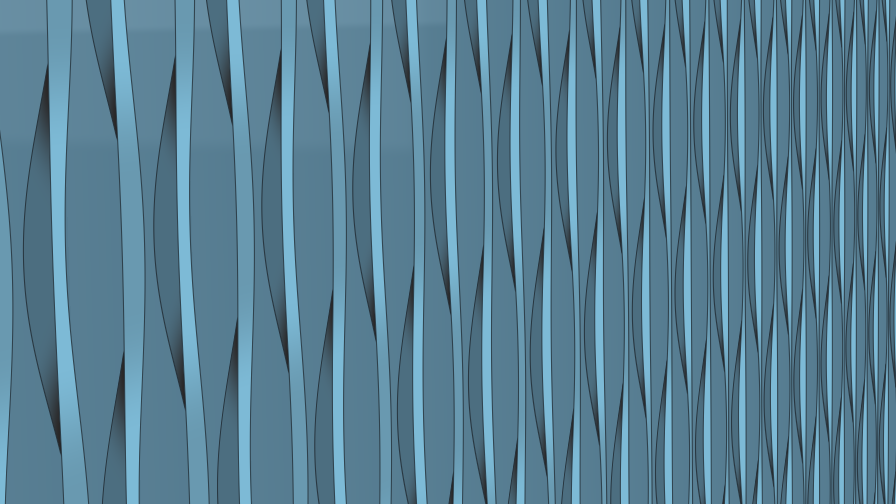
A WebGL 2 fragment shader for this pattern:

```glsl
#version 300 es
precision highp float;
// Wall of twisting blue fins receding to the right, with thin ink outlines.

uniform vec2 u_resolution;
out vec4 outColor;

const float PI = 3.14159265;
const vec3 PANEL  = vec3(0.34, 0.49, 0.57);
const vec3 SHADED = vec3(0.30, 0.43, 0.50);
const vec3 POCKET = vec3(0.16, 0.15, 0.15);
const vec3 EDGE   = vec3(0.41, 0.60, 0.69);
const vec3 BRIGHT = vec3(0.49, 0.73, 0.84);
const vec3 INK    = vec3(0.12, 0.16, 0.19);

// Perspective: fin index = DEPTH / (VANISH_X - x) - NEAR
const float VANISH_X = 2.803;
const float DEPTH = 52.6;
const float NEAR = 19.6;
const float HORIZON = -0.049;
const float BULGE_AT = 10.94;
const float HALF_WAVE = 11.8;

// Soft coverage of the side where d is positive
float cover(float d, float px) {
    return clamp(0.5 + d / px, 0.0, 1.0);
}

// Thin outline centred on d = 0
float outline(float d, float halfWidth, float px) {
    return cover(halfWidth - abs(d), px);
}

// Broad faint reflections on the upper left panels
float reflection(vec2 p) {
    float upper = smoothstep(0.30, 0.26, p.y - 0.02 * p.x) * smoothstep(0.86, 0.80, p.x);
    float top = smoothstep(0.075, 0.055, p.y + 0.02 * p.x) * smoothstep(0.92, 0.88, p.x);
    return 0.025 * upper + 0.04 * top;
}

// Paints one fin: shaded left face, then its front strip, then outlines
vec3 paintFin(vec3 color, float n, float u, float height, float ink, float px) {
    float parity = 1.0 - 2.0 * mod(n, 2.0);
    float swing = parity * cos(PI * (height - BULGE_AT) / HALF_WAVE);
    float narrow = min(0.19 + 0.013 * n, 0.48);
    float wide = max(0.38 - 0.014 * n, 0.12);
    float halfStrip = 0.5 * mix(wide, narrow, 0.5 + 0.5 * swing);
    float center = n - 0.07 - 0.07 * swing;
    float left = center - halfStrip;
    float right = center + halfStrip;

    // Left face opens as the fin swings out and is dark where it closes
    float opening = max((swing + 0.44) / 1.44, 0.0);
    float faceWidth = 0.41 * opening;
    float across = clamp((u - left + faceWidth) / max(faceWidth, 0.001), 0.0, 1.0);
    float light = smoothstep(0.10, 0.85, opening + 0.12 - 0.20 * across);
    vec3 face = mix(POCKET, SHADED, light);
    float faceStart = left - faceWidth;
    float faceMask = cover(u - faceStart, px) * cover(left - u, px);
    float visible = smoothstep(0.0, 0.04, opening);
    color = mix(color, face, faceMask * visible);
    color = mix(color, INK, 0.8 * visible * outline(u - faceStart, ink, px));

    // Front strip catches more light when turned outward
    vec3 strip = mix(EDGE, BRIGHT, smoothstep(-0.8, 0.5, swing));
    color = mix(color, strip, cover(u - left, px) * cover(right - u, px));
    float edges = max(outline(u - left, ink, px), outline(u - right, ink, px));
    return mix(color, INK, 0.75 * edges);
}

void main() {
    vec2 p = gl_FragCoord.xy / u_resolution.y;
    p.y = 1.0 - p.y;

    // Slight lean of the verticals, then depth along the wall
    float x = p.x - 0.037 * p.y * (1.0 - p.x / 1.62);
    float remaining = VANISH_X - x;
    float u = DEPTH / remaining - NEAR;
    float height = (p.y - HORIZON) * (u + NEAR);
    float stretch = DEPTH / (remaining * remaining);
    float px = stretch / u_resolution.y;
    float ink = 0.0011 * stretch;

    vec3 color = PANEL + reflection(p) + 0.012 * (0.5 - fract(u));
    for (int i = 0; i < 2; i++) {
        color = paintFin(color, floor(u) + float(i), u, height, ink, px);
    }
    outColor = vec4(color, 1.0);
}
```
